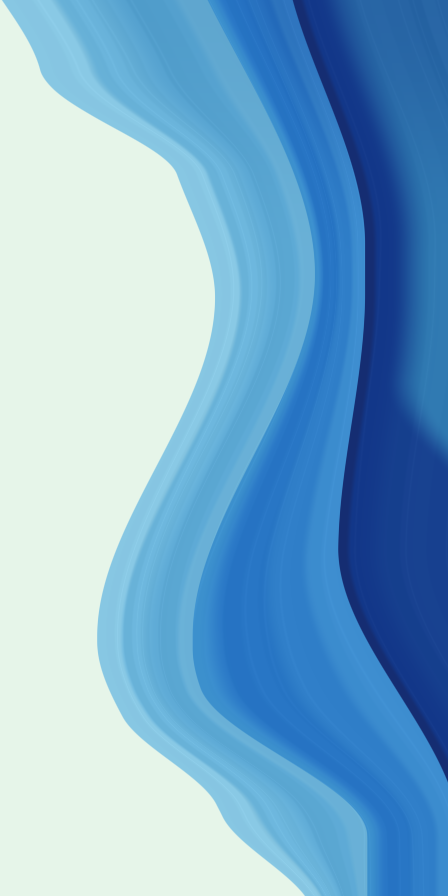
Reproduce this background procedurally as a Shadertoy shader.

```glsl
float hash(float n) {
    n = fract(n * 0.1031);
    n *= n + 33.33;
    return fract(n * (n + n));
}

float noise(float x) {
    float i = floor(x);
    return mix(hash(i), hash(i + 1.0), smoothstep(0.0, 1.0, x - i));
}

// Horizontal position of each flowing edge, with t measured down from the top
float shoreEdge(float t) {
    return -0.077 + 0.172 * smoothstep(-0.091, 0.098, t)
        + 0.273 * smoothstep(0.078, 0.195, t)
        + 0.112 * smoothstep(0.130, 0.332, t)
        - 0.263 * smoothstep(0.332, 0.710, t)
        + 0.143 * smoothstep(0.716, 0.911, t)
        + 0.130 * smoothstep(0.800, 0.911, t)
        + 0.208 * smoothstep(0.898, 1.022, t);
}

float middleEdge(float t) {
    return 0.354 + 0.349 * smoothstep(-0.182, 0.306, t)
        - 0.273 * smoothstep(0.306, 0.710, t)
        + 0.156 * smoothstep(0.723, 0.938, t)
        + 0.234 * smoothstep(0.768, 0.931, t);
}

float deepEdge(float t) {
    return 0.630 + 0.185 * smoothstep(-0.078, 0.273, t)
        - 0.060 * smoothstep(0.326, 0.618, t)
        + 0.273 * smoothstep(0.612, 0.938, t);
}

// Antialiased coverage to the right of an edge
float cover(float d) {
    float w = fwidth(d);
    return smoothstep(-0.6 * w, 0.6 * w, d);
}

// Uneven layers that follow the flow, with occasional bright threads
float strata(float u, float t, float count, float seed) {
    float v = u * count + 0.9 * noise(t * 4.0 + seed);
    float i = floor(v), f = v - i;
    float layer = mix(hash(i + seed - 1.0), hash(i + seed),
                      smoothstep(0.0, min(0.12 + fwidth(v), 1.0), f)) - 0.5;
    float center = 0.3 + 0.4 * noise(t * 5.0 + i * 7.0 + seed);
    float thread = exp(-pow((f - center) / 0.07, 2.0));
    return layer + 0.7 * thread * step(0.5, hash(i + seed + 40.0));
}

void mainImage(out vec4 fragColor, in vec2 fragCoord) {
    vec2 uv = fragCoord / iResolution.xy;
    float t = 1.0 - uv.y;
    float shore = shoreEdge(t), middle = middleEdge(t), deep = deepEdge(t);
    float top = 1.0 - smoothstep(0.0, 0.3, t);

    // Pale layers
    float u = (uv.x - shore) / (middle - shore);
    vec3 pale = mix(vec3(0.53, 0.78, 0.89), vec3(0.42, 0.71, 0.86),
                    smoothstep(0.23, 0.29, u));
    pale = mix(pale, vec3(0.36, 0.66, 0.83), smoothstep(0.44, 0.62, u));
    pale = mix(pale, vec3(0.41, 0.69, 0.84), smoothstep(0.82, 0.88, u));
    pale -= vec3(0.04, 0.04, 0.03) * top * smoothstep(0.2, 0.6, u);
    pale += 0.025 * strata(u, t, 11.0, 3.0);

    // Middle blue layers
    float m = (uv.x - middle) / (deep - middle);
    vec3 blue = mix(vec3(0.24, 0.57, 0.81), vec3(0.155, 0.46, 0.77),
                    smoothstep(0.03, 0.20, m));
    blue = mix(blue, vec3(0.19, 0.50, 0.79), smoothstep(0.42, 0.52, m));
    blue = mix(blue, vec3(0.235, 0.55, 0.81), smoothstep(0.70, 0.79, m));
    blue -= vec3(0.06, 0.10, 0.07) * top * smoothstep(0.2, 0.9, m);
    blue += 0.02 * strata(m, t, 9.0, 17.0);

    // Dark layers, opening into steel blue at the upper right
    float d = uv.x - deep;
    vec3 dark = mix(vec3(0.085, 0.18, 0.45), vec3(0.075, 0.22, 0.54),
                    smoothstep(0.016, 0.030, d));
    dark = mix(dark, vec3(0.095, 0.27, 0.57), smoothstep(0.05, 0.12, d) * 0.6);
    float steel = d - 0.06 - 0.30 * smoothstep(0.42, 0.62, t);
    vec3 steelColor = mix(vec3(0.18, 0.47, 0.69), vec3(0.15, 0.39, 0.64), top);
    dark = mix(dark, steelColor, smoothstep(0.0, 0.09, steel));
    dark += 0.018 * strata(d, t, 34.0, 29.0);

    vec3 color = mix(vec3(0.90, 0.96, 0.915), pale, cover(uv.x - shore));
    color = mix(color, blue, cover(uv.x - middle));
    color = mix(color, dark, cover(d));
    fragColor = vec4(color, 1.0);
}
```
